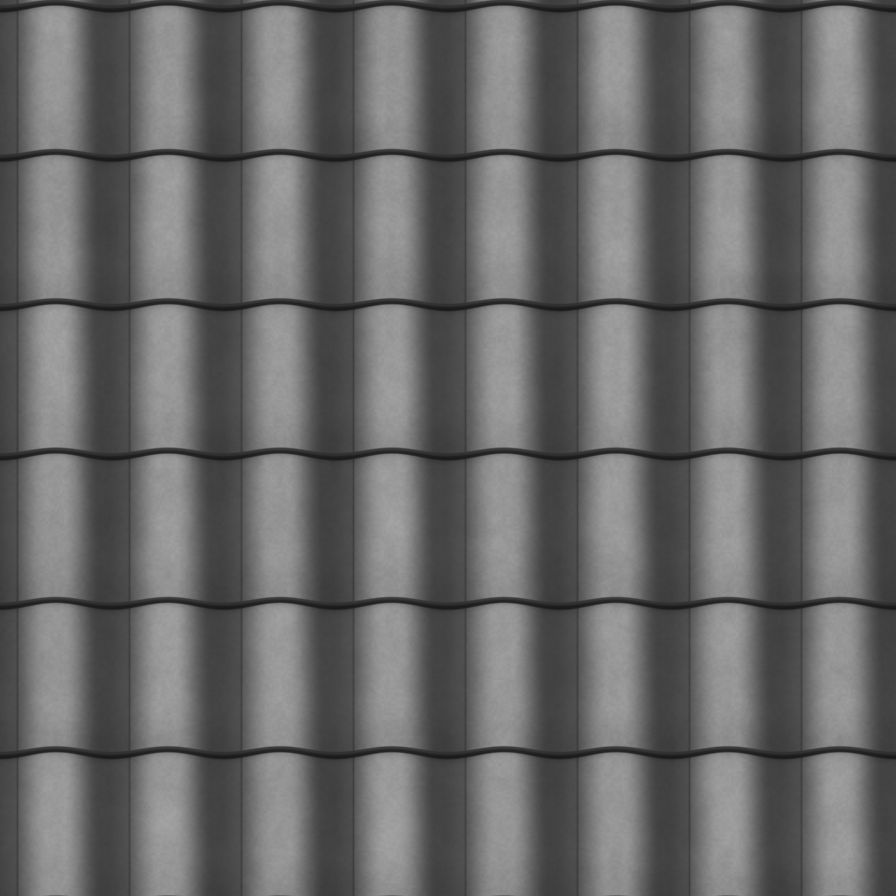
Give the GLSL for this texture map, as a WebGL 2 fragment shader.

```glsl
#version 300 es
precision highp float;
// Wavy grey roof tiles: eight rounded columns by six overlapping rows.

#define COLS 8.0
#define ROWS 6.0
#define SEAM_X 0.157        // side joint, in tile widths
#define EDGE_Y 0.038        // mean overlap line, in tile heights from the top
#define WAVE 0.021          // rise of the overlap line over each crest
#define EDGE_HALF 0.022     // half thickness of the overlap line
#define CREST_GREY 0.597
#define VALLEY_GREY 0.262
#define LIP_GREY 0.215
#define GAP_GREY 0.125
#define GRAIN 0.045
#define STAIN 0.035

uniform vec2 u_resolution;
out vec4 outColor;

float hash(vec2 cell, uint seed) {
    uvec2 q = uvec2(cell);
    uint h = q.x * 1597334677u ^ q.y * 3812015801u ^ seed * 2654435769u;
    h = (h ^ (h >> 16)) * 2246822519u;
    h = (h ^ (h >> 13)) * 3266489917u;
    return float((h ^ (h >> 16)) >> 8) / 16777216.0;
}

// Value noise on a grid that wraps around the canvas, centred on zero
float wrapNoise(vec2 uv, vec2 cells, uint seed) {
    vec2 p = uv * cells;
    vec2 i = floor(p);
    vec2 f = p - i;
    f = f * f * (3.0 - 2.0 * f);
    vec2 a = mod(i, cells);
    vec2 b = mod(i + 1.0, cells);
    float low = mix(hash(a, seed), hash(vec2(b.x, a.y), seed), f.x);
    float high = mix(hash(vec2(a.x, b.y), seed), hash(b, seed), f.x);
    return mix(low, high, f.y) - 0.5;
}

// Light across one tile, measured from its left joint
float rollLight(float s, float spread) {
    float rise = smoothstep(-0.12, 0.28, s);
    float fall = 1.0 - smoothstep(0.40, 0.72 + spread, s);
    return rise * fall;
}

void main() {
    vec2 uv = gl_FragCoord.xy / u_resolution;
    vec2 tile = vec2(uv.x * COLS, (1.0 - uv.y) * ROWS);
    vec2 pixel = vec2(COLS, ROWS) / u_resolution;

    // Position inside the tile, below its wavy upper edge
    float crest = -cos(6.2831853 * tile.x);
    float down = tile.y - EDGE_Y + WAVE * crest;
    float across = tile.x - SEAM_X;
    float s = fract(across);
    float t = fract(down);
    vec2 id = mod(vec2(floor(across), floor(down)), vec2(COLS, ROWS));

    // Rounded body, with a little bounce light beside the joint
    float light = rollLight(s, 0.03 * t);
    float grey = mix(VALLEY_GREY, CREST_GREY, light);
    grey += 0.045 * smoothstep(0.80, 1.0, s);
    grey *= 1.0 - 0.07 * smoothstep(0.65, 1.0, t);
    grey *= 1.0 + 0.035 * (hash(id, 7u) - 0.5);

    // Soft stains and fine mineral grain
    float stain = wrapNoise(uv, vec2(32.0, 24.0), 1u)
                + 0.6 * wrapNoise(uv, vec2(80.0, 64.0), 2u);
    float grain = 0.6 * wrapNoise(uv, vec2(384.0), 3u)
                + 0.4 * wrapNoise(uv, vec2(192.0), 4u);
    grey += (STAIN * stain + GRAIN * grain) * (0.4 + 0.6 * light);

    // Narrow vertical joint
    float seamDist = abs(fract(across + 0.5) - 0.5);
    float seam = 1.0 - smoothstep(0.003, 0.006 + pixel.x, seamDist);
    grey *= 1.0 - 0.17 * seam;

    // Overlap: contact shadow, grey lip above, dark gap below
    float d = fract(down + 0.5) - 0.5;
    float halfWidth = EDGE_HALF - 0.002 * crest;
    grey *= 1.0 - 0.20 * exp(-max(d - halfWidth, 0.0) / 0.018) * step(0.0, d);
    float gap = smoothstep(-0.014, 0.008, d);
    float lip = LIP_GREY + 0.025 * crest;
    float edgeGrey = mix(lip, GAP_GREY + 0.02 * crest, gap);
    float soft = 0.7 * pixel.y + 0.002;
    float edge = 1.0 - smoothstep(-soft, soft, abs(d) - halfWidth);
    grey = mix(grey, edgeGrey, edge);

    outColor = vec4(vec3(clamp(grey, 0.0, 1.0)), 1.0);
}
```
